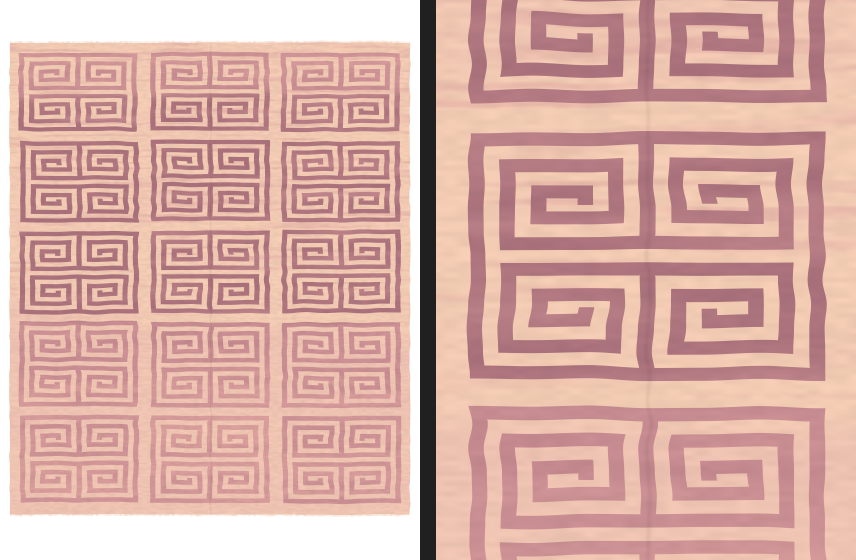
Left, the full canvas; right, a detail of the centre.
Reproduce this pattern procedurally as a WebGL 2 fragment shader.

```glsl
#version 300 es
precision highp float;
// A flat-woven rug on white: 3 x 5 framed blocks, each holding four key spirals.
// One quadrant is built from rectangles and mirrored both ways; stretched noise
// gives the dye bands, uneven yarn and slightly crooked hand-woven edges.
uniform vec2 u_resolution;
out vec4 outColor;

const vec2 GRID = vec2(3.0, 5.0);
const vec2 HALF_UNITS = vec2(11.5, 9.5); // half a block, in line widths
const vec3 CREAM = vec3(0.95, 0.80, 0.70);
const vec3 BLUSH = vec3(0.92, 0.74, 0.69);
const vec3 ROSE = vec3(0.85, 0.62, 0.61);
const vec3 MAUVE = vec3(0.78, 0.55, 0.57);
const vec3 PLUM = vec3(0.66, 0.44, 0.48);

float hash(vec2 p) {
  vec3 q = fract(p.xyx * vec3(0.1031, 0.1030, 0.0973));
  q += dot(q, q.yzx + 33.33);
  return fract((q.x + q.y) * q.z);
}

float noise(vec2 p) {
  vec2 i = floor(p), f = fract(p);
  f = f * f * (3.0 - 2.0 * f);
  float low = mix(hash(i), hash(i + vec2(1, 0)), f.x);
  float high = mix(hash(i + vec2(0, 1)), hash(i + vec2(1, 1)), f.x);
  return mix(low, high, f.y);
}

// Smooth coverage of the rectangle from lo to hi
float rect(vec2 p, vec2 lo, vec2 hi, vec2 aa) {
  vec2 c = clamp((p - lo) / aa + 0.5, 0.0, 1.0) * clamp((hi - p) / aa + 0.5, 0.0, 1.0);
  return c.x * c.y;
}

// One quadrant: origin at the outer corner, axes pointing to the block centre
float keyQuadrant(vec2 q, vec2 aa) {
  float m = rect(q, vec2(0, 0), vec2(1, 13), aa);         // frame side
  m = max(m, rect(q, vec2(0, 0), vec2(13, 1), aa));       // frame end
  m = max(m, rect(q, vec2(11, 0), vec2(13, 9), aa));      // stem
  m = max(m, rect(q, vec2(2, 8), vec2(13, 9), aa));       // outer turn
  m = max(m, rect(q, vec2(2, 2), vec2(3, 9), aa));
  m = max(m, rect(q, vec2(2, 2), vec2(10, 3), aa));
  m = max(m, rect(q, vec2(9, 2), vec2(10, 7), aa));
  m = max(m, rect(q, vec2(4, 6), vec2(10, 7), aa));       // inner turn
  m = max(m, rect(q, vec2(4, 4), vec2(5, 7), aa));
  m = max(m, rect(q, vec2(4, 4), vec2(8, 5), aa));
  return max(m, rect(q, vec2(7, 4), vec2(8, 5.5), aa));   // hook
}

// Blocks grow slightly taller down the rug
float blocks(vec2 p, vec2 cell, vec2 pixel) {
  float r = cell.y;
  vec2 center = vec2(0.1875 + 0.3125 * cell.x, 0.164 + 0.1575 * r + 0.0016 * r * r);
  center += (vec2(hash(cell), hash(cell + 9.0)) - 0.5) * vec2(0.004, 0.003);
  vec2 halfSize = vec2(0.141, 0.070 + 0.002 * r);
  vec2 unit = halfSize / HALF_UNITS;
  return keyQuadrant(HALF_UNITS - abs(p - center) / unit, pixel / unit);
}

// Dye strength: deep in the upper middle, faded at the top and bottom
float dyeDepth(vec2 p, vec2 cell) {
  float depth = 0.35 + 0.5 * smoothstep(0.14, 0.19, p.y);
  depth -= 0.47 * smoothstep(0.562, 0.585, p.y);
  depth -= 0.16 * smoothstep(0.64, 0.70, p.y);
  depth += 0.32 * (noise(vec2(p.x * 5.0 + cell.x * 7.0, p.y * 75.0)) - 0.5);
  return depth + 0.16 * (hash(cell + 4.0) - 0.5);
}

vec3 ground(vec2 p) {
  float streak = noise(vec2(p.x * 7.0, p.y * 190.0));
  float band = noise(vec2(p.x * 2.0, p.y * 28.0));
  float pink = 0.15 + 0.5 * smoothstep(0.5, 0.68, p.y) + 0.5 * (band - 0.5);
  vec3 color = mix(CREAM, BLUSH, clamp(pink, 0.0, 1.0));
  float stripes = smoothstep(0.55, 0.95, streak) * (1.0 - smoothstep(0.45, 0.65, p.y));
  return mix(color, ROSE, 0.4 * stripes);
}

void main() {
  vec2 pixel = 1.0 / u_resolution;
  vec2 p = gl_FragCoord.xy * pixel;
  p.y = 1.0 - p.y; // rows counted from the top

  // Crooked weaving
  vec2 wobble = vec2(noise(p * vec2(9, 70)), noise(p * vec2(22, 9) + 5.0)) - 0.5;
  vec2 woven = p + wobble * vec2(0.0045, 0.0026);
  vec2 cell = clamp(floor((woven - vec2(0.03125, 0.08)) / vec2(0.3125, 0.163)), vec2(0), GRID - 1.0);

  // Motif over ground
  float depth = clamp(dyeDepth(woven, cell), 0.0, 1.0);
  vec3 yarn = mix(ROSE, MAUVE, smoothstep(0.0, 0.5, depth));
  yarn = mix(yarn, PLUM, smoothstep(0.45, 0.95, depth));
  vec3 color = mix(ground(woven), yarn, blocks(woven, cell, pixel));

  // Yarn grain and the centre seam
  color *= 1.0 + 0.05 * (noise(p * vec2(90, 330)) - 0.5);
  color *= 1.0 - 0.05 * exp(-pow((woven.x - 0.502) / 0.002, 2.0));

  // Rug outline with a short pale fringe
  vec2 edge = p + wobble * vec2(0.003, 0.002);
  float rug = rect(edge, vec2(0.023, 0.076), vec2(0.976, 0.919), pixel);
  float fringe = rect(edge, vec2(0.023, 0.073), vec2(0.976, 0.922), pixel);
  fringe *= 0.6 * noise(vec2(p.x * 160.0, 3.0));
  outColor = vec4(mix(mix(vec3(1), CREAM, fringe), color, rug), 1);
}
```
